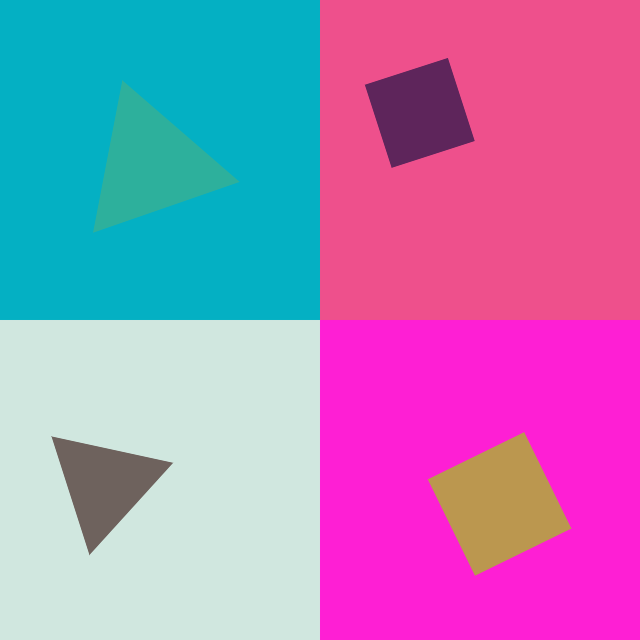
Give the GLSL for this background, as a three.js fragment shader.

```glsl
// Four flat colour quadrants, each holding one rotated regular polygon:
// triangles on the left, squares on the right. Polygons come from one
// distance function that folds the angle into a single sector.

#define SOFT 0.0009            // half width of smoothed edges
#define SPLIT vec2(0.5)        // where the quadrants meet
#define CYAN vec3(0.016, 0.690, 0.765)
#define PINK vec3(0.933, 0.314, 0.549)
#define MINT vec3(0.816, 0.906, 0.875)
#define MAGENTA vec3(0.995, 0.120, 0.830)
#define TEAL vec3(0.176, 0.690, 0.612)
#define PLUM vec3(0.369, 0.145, 0.357)
#define TAUPE vec3(0.431, 0.384, 0.365)
#define GOLD vec3(0.733, 0.592, 0.310)

varying vec2 vUv;

const float PI = 3.14159265;

// Edge distance of a regular polygon; one corner points along "turn".
float polygonDistance(vec2 p, float sides, float radius, float turn) {
  float sector = 2.0 * PI / sides;
  float angle = mod(atan(p.y, p.x) - turn, sector) - 0.5 * sector;
  return length(p) * cos(angle) - radius * cos(0.5 * sector);
}

// Lays a filled polygon over the colour below it.
vec3 paintPolygon(vec3 base, vec3 fill, vec2 center, float sides,
                  float radius, float turn) {
  float d = polygonDistance(vUv - center, sides, radius, turn);
  return mix(base, fill, 1.0 - smoothstep(-SOFT, SOFT, d));
}

void main() {
  // Quadrants
  vec2 side = smoothstep(-SOFT, SOFT, vUv - SPLIT);
  vec3 lower = mix(MINT, MAGENTA, side.x);
  vec3 upper = mix(CYAN, PINK, side.x);
  vec3 color = mix(lower, upper, side.y);

  // Triangles
  color = paintPolygon(color, TEAL, vec2(0.2370, 0.7422), 3.0, 0.1400, -0.190);
  color = paintPolygon(color, TAUPE, vec2(0.1636, 0.2426), 3.0, 0.1124, 0.310);

  // Squares
  color = paintPolygon(color, PLUM, vec2(0.6559, 0.8236), 4.0, 0.0965, -0.473);
  color = paintPolygon(color, GOLD, vec2(0.7806, 0.2126), 4.0, 0.1186, -0.330);

  gl_FragColor = vec4(color, 1.0);
}
```
